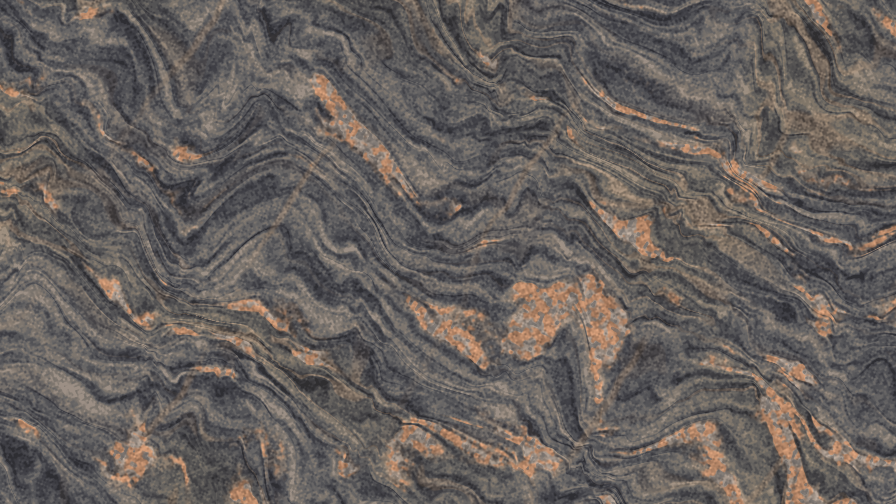
This texture is drawn by a WebGL 2 fragment shader. Its source:

```glsl
#version 300 es
precision highp float;
// Polished gneiss: tightly folded dark grey bands, tan seams and scattered orange feldspar lenses.

uniform vec2 u_resolution;
out vec4 fragColor;

const float FLOW_ANGLE = -0.50;               // bands fall towards the right
const float FOLD_SCALE = 4.0;
const float FOLD_AMOUNT = 0.17;
const vec2 BAND_SCALE = vec2(10.0, 76.0);     // along, across the flow
const vec2 THREAD_SCALE = vec2(19.0, 140.0);
const vec2 DARK_LINE_SCALE = vec2(7.0, 50.0);
const vec2 SEAM_SCALE = vec2(5.0, 34.0);
const vec2 LENS_SCALE = vec2(7.0, 23.0);
const float LENS_LEVEL = 0.742;
const float GRAIN_SCALE = 230.0;
const float CRACK_SPACING = 0.36;
const float CRACK_ANGLE = 1.0;
const float TONE_SHIFT = -0.02;

const vec3 BLACK = vec3(0.18, 0.18, 0.20);
const vec3 CHARCOAL = vec3(0.25, 0.25, 0.275);
const vec3 SLATE = vec3(0.325, 0.325, 0.34);
const vec3 GREY = vec3(0.405, 0.398, 0.398);
const vec3 TAUPE = vec3(0.49, 0.46, 0.43);
const vec3 PALE = vec3(0.61, 0.56, 0.52);
const vec3 TAN = vec3(0.56, 0.475, 0.40);
const vec3 ORANGE = vec3(0.74, 0.54, 0.41);

float hash(ivec2 cell) {
  uvec2 u = uvec2(cell) * uvec2(1597u, 3571u);
  uint h = (u.x ^ (u.y << 7)) * 747796405u + u.y;
  h = (h ^ (h >> 15)) * 2246822519u;
  h = (h ^ (h >> 13)) * 3266489917u;
  return float((h ^ (h >> 16)) >> 8) / 16777216.0;
}

float noise(vec2 p) {
  vec2 cell = floor(p);
  vec2 f = p - cell;
  ivec2 i = ivec2(cell);
  f = f * f * (3.0 - 2.0 * f);
  float low = mix(hash(i), hash(i + ivec2(1, 0)), f.x);
  float high = mix(hash(i + ivec2(0, 1)), hash(i + ivec2(1, 1)), f.x);
  return mix(low, high, f.y);
}

vec2 rotate(vec2 p, float angle) {
  float c = cos(angle), s = sin(angle);
  return vec2(c * p.x + s * p.y, c * p.y - s * p.x);
}

// Accumulated folding, each pass turned and finer than the one before.
vec2 fold(vec2 p, int passes) {
  float scale = FOLD_SCALE, amount = FOLD_AMOUNT;
  for (int i = 0; i < passes; i++) {
    vec2 s = rotate(p, 0.7 + float(i)) * scale + float(i) * 17.3 + 60.0;
    p += amount * (vec2(noise(s + 41.7), noise(s)) - 0.5);
    scale *= 2.2;
    amount *= 0.47;
  }
  return p;
}

// Thin lines along the middle contour of a stretched noise.
float contour(vec2 p, float inner, float outer) {
  return 1.0 - smoothstep(inner, outer, abs(noise(p) - 0.5));
}

// Grey ramp over a roughly normal tone.
vec3 rockColor(float tone) {
  vec3 c = mix(BLACK, CHARCOAL, smoothstep(-2.3, -1.25, tone));
  c = mix(c, SLATE, smoothstep(-1.3, -0.35, tone));
  c = mix(c, GREY, smoothstep(-0.35, 0.45, tone));
  c = mix(c, TAUPE, smoothstep(0.45, 1.25, tone));
  return mix(c, PALE, smoothstep(1.25, 2.3, tone));
}

// Healed cracks running against the flow, broken into pieces.
float cracks(vec2 p) {
  vec2 q = rotate(p, CRACK_ANGLE);
  q.y += 0.06 * (noise(q * 5.0 + 40.0) - 0.5) + 0.016 * (noise(q * 24.0 + 90.0) - 0.5);
  float row = q.y / CRACK_SPACING;
  float offset = abs(fract(row) - 0.5) * CRACK_SPACING;
  float present = smoothstep(0.52, 0.72, noise(vec2(q.x * 3.6, floor(row) * 7.0 + 0.5)));
  return present * (1.0 - smoothstep(0.002, 0.011, offset));
}

void main() {
  vec2 p = gl_FragCoord.xy / u_resolution.y;
  vec2 flow = rotate(p, FLOW_ANGLE) + 5.0;
  vec2 broad = fold(flow, 2);
  vec2 fine = fold(flow, 4);

  // Banding and mineral grain
  float band = noise(fine * BAND_SCALE) - 0.5;
  float thread = noise(fine * THREAD_SCALE + 9.0) - 0.5;
  float region = noise(broad * vec2(4.0, 9.0) + 31.0) - 0.5;
  float grain = noise(rotate(p, 0.4) * GRAIN_SCALE) - 0.5;
  float speck = noise(rotate(p, 1.1) * GRAIN_SCALE * 0.55 + 70.0) - 0.5;
  float darkLine = contour(fine * DARK_LINE_SCALE + 77.0, 0.02, 0.13);
  float tone = 2.7 * band + 2.2 * thread + 0.75 * region + 1.9 * grain + 0.6 * speck;
  tone += TONE_SHIFT - 0.85 * (darkLine - 0.25);
  vec3 color = rockColor(tone);

  // Tan seams that follow the folds
  float warmth = smoothstep(0.35, 0.75, noise(broad * vec2(3.0, 6.0) + 53.0));
  float seam = contour(fine * SEAM_SCALE + 23.0, 0.03, 0.09) * (0.2 + 0.8 * warmth);
  vec3 tanGrain = TAN * (1.0 + 0.55 * grain + 0.5 * thread);
  color = mix(color, color * vec3(1.02, 1.0, 0.95), warmth);
  color = mix(color, tanGrain, 0.6 * seam);
  color = mix(color, tanGrain, 0.5 * cracks(p));

  // Feldspar lenses, richer towards the lower right
  vec2 lensPoint = mix(broad, fine, 0.8) * LENS_SCALE;
  float lens = 0.74 * noise(lensPoint + 3.0) + 0.26 * noise(lensPoint * 2.9 + 61.0);
  lens += 0.05 * (p.x - 0.9) - 0.06 * (p.y - 0.5) + 0.08 * speck + 0.06 * thread;
  float halo = smoothstep(LENS_LEVEL - 0.08, LENS_LEVEL, lens);
  float core = smoothstep(LENS_LEVEL - 0.02, LENS_LEVEL + 0.04, lens);
  float crystal = noise(rotate(p, 0.8) * 62.0 + 150.0) + 0.9 * speck + 0.3 * band;
  vec3 feldspar = mix(PALE, ORANGE, smoothstep(0.28, 0.66, crystal));
  feldspar *= 1.0 + 0.36 * grain + 0.25 * thread;
  feldspar = mix(feldspar, GREY, 0.6 * smoothstep(0.16, 0.34, -speck));
  color = mix(color, tanGrain, 0.45 * halo);
  color = mix(color, feldspar, 0.9 * core);

  fragColor = vec4(clamp(color, 0.0, 1.0), 1.0);
}
```
